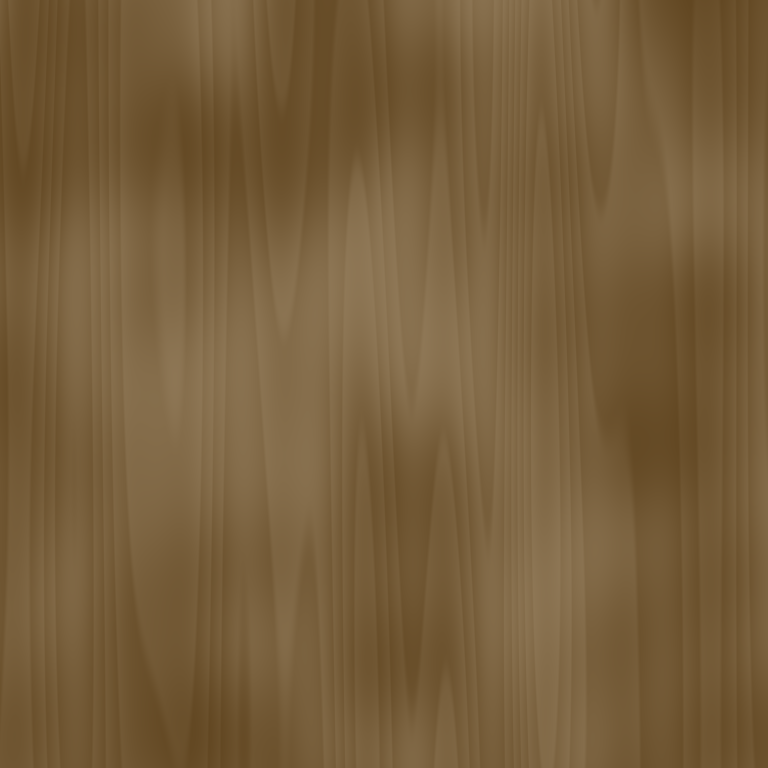
Write a Shadertoy shader that draws this texture.

```glsl
// Soft brown wood: upright, nested grain lines under cloudy light and dark stains.
// Grain lines are level steps of a stretched field of layered, bent sines;
// the stains use the same field at two broader, nearly even scales.

#define DARK_WOOD vec3(0.335, 0.225, 0.075)
#define LIGHT_WOOD vec3(0.565, 0.475, 0.345)
#define BASE_TONE 0.60
#define GRAIN_SCALE vec2(6.8, 0.29)
#define RING_COUNT 1.2
#define RING_EDGE 0.17
#define RING_CONTRAST 0.20
#define STAIN_SCALE vec2(2.1, 1.7)
#define STAIN_CONTRAST 0.145
#define GLOW_CONTRAST 0.32
#define TONE_LIMIT 0.60

const int WAVES = 7;

// Smooth irregular field with mean 0 and deviation near 1
float layeredSines(vec2 p, float seed) {
    float sum = 0.0;
    for (int i = 0; i < WAVES; i++) {
        float k = float(i);
        float angle = 2.4 * k + seed;
        vec2 along = vec2(cos(angle), sin(angle));
        vec2 across = vec2(-along.y, along.x);
        float cycles = 0.7 + 0.8 * fract(0.618 * k + 0.37 * seed);
        float bend = 1.2 * sin(2.5 * dot(p, across) + 1.7 * k + seed);
        sum += sin(6.2832 * cycles * dot(p, along) + bend + 4.1 * k * seed);
    }
    return sum / sqrt(0.5 * float(WAVES));
}

// Slow ramp across each ring with a softened drop at its end
float grainRings(vec2 uv) {
    float height = RING_COUNT * layeredSines(uv * GRAIN_SCALE, 1.3);
    float edge = clamp(1.5 * fwidth(height), RING_EDGE, 0.5);
    float ring = fract(height);
    return ring * (1.0 - smoothstep(1.0 - edge, 1.0, ring)) - 0.42;
}

// Broad blotches with a weaker, finer layer
float stains(vec2 uv) {
    vec2 p = uv * STAIN_SCALE;
    return 0.9 * layeredSines(p, 2.7) + 0.35 * layeredSines(2.1 * p, 5.2);
}

// Pale middle, balanced to leave the average tone unchanged
float centreGlow(vec2 uv) {
    vec2 offset = uv - 0.5;
    return exp(-4.0 * dot(offset, offset)) - 0.56;
}

void mainImage(out vec4 fragColor, in vec2 fragCoord) {
    vec2 uv = fragCoord / iResolution.xy;

    // Add the layers, then ease the extremes
    float shift = STAIN_CONTRAST * stains(uv)
                + RING_CONTRAST * grainRings(uv)
                + GLOW_CONTRAST * centreGlow(uv);
    float tone = BASE_TONE + TONE_LIMIT * tanh(shift / TONE_LIMIT);

    fragColor = vec4(mix(DARK_WOOD, LIGHT_WOOD, tone), 1.0);
}
```
